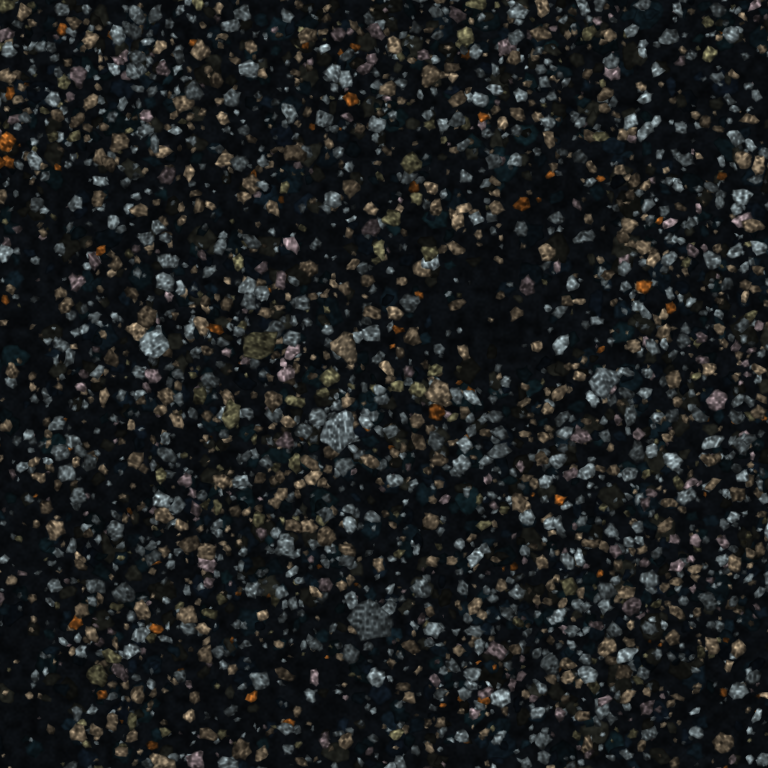
This texture is drawn by a three.js fragment shader. Its source:

```glsl
varying vec2 vUv;

float hash(vec2 p) {
  return fract(sin(dot(p, vec2(127.1, 311.7))) * 43758.55);
}

float noise(vec2 p) {
  vec2 i = floor(p);
  vec2 f = fract(p);
  f = f * f * (3.0 - 2.0 * f);
  return mix(mix(hash(i), hash(i + vec2(1.0, 0.0)), f.x),
             mix(hash(i + vec2(0.0, 1.0)), hash(i + 1.0), f.x), f.y);
}

mat2 rotation(float a) {
  return mat2(cos(a), -sin(a), sin(a), cos(a));
}

// Irregular six-sided pebble with clipped corners
float pebble(vec2 p, float radius, vec2 id) {
  p = rotation(hash(id + 3.1) * 6.283) * p;
  p.y *= 1.0 + 0.6 * hash(id + 5.7);
  float d = length(p) - radius * 1.1;
  for (int i = 0; i < 6; i++) {
    float k = float(i);
    float a = (k + 0.7 * hash(id + k * 1.37)) * 1.0472;
    float reach = radius * (0.65 + 0.45 * hash(id + k * 2.91 + 9.0));
    d = max(d, dot(p, vec2(cos(a), sin(a))) - reach);
  }
  return d;
}

vec3 paleStone(vec2 id) {
  float pick = hash(id + 11.3);
  vec3 stone = vec3(0.39, 0.43, 0.44);
  if (pick > 0.46) stone = vec3(0.43, 0.38, 0.31);
  if (pick > 0.76) stone = vec3(0.45, 0.40, 0.41);
  if (pick > 0.86) stone = vec3(0.36, 0.35, 0.26);
  if (pick > 0.94) stone = vec3(0.47, 0.28, 0.12);
  return stone * (0.5 + 0.7 * hash(id + 17.9));
}

vec3 darkStone(vec2 id) {
  float pick = hash(id + 11.3);
  vec3 stone = mix(vec3(0.045, 0.065, 0.09), vec3(0.05, 0.105, 0.11), pick);
  if (pick > 0.65) stone = vec3(0.095, 0.098, 0.085);
  return stone * (0.55 + 0.7 * hash(id + 17.9));
}

// One layer of stones laid over the ground, thinned out in patches
vec3 scatter(vec3 ground, vec2 uv, float scale, float share, float pale, float seed) {
  vec2 p = uv * scale;
  vec2 cell = floor(p);
  for (int y = -1; y <= 1; y++) {
    for (int x = -1; x <= 1; x++) {
      vec2 corner = cell + vec2(float(x), float(y));
      vec2 id = corner + seed;
      float patchiness = 0.4 + 1.2 * noise(corner / scale * 7.0 + 4.0);
      if (hash(id + 0.7) > share * patchiness) continue;
      vec2 center = corner + 0.1 + 0.8 * vec2(hash(id + 21.3), hash(id + 33.7));
      float radius = 0.3 + 0.24 * hash(id + 41.9);
      vec2 q = p - center;
      float d = pebble(q, radius, id) / scale;
      d += 0.003 * (noise(uv * 150.0 + seed) - 0.5);

      // Coarse crystals, fine glints and a faint side light
      vec2 grainUv = rotation(hash(id) * 6.283) * uv;
      float crystals = noise(grainUv * vec2(130.0, 210.0) + seed);
      float glints = noise(grainUv * vec2(330.0, 250.0) + seed);
      float texture = 0.3 + 0.65 * crystals + 0.75 * glints * glints + 0.25 * glints;
      float light = 1.0 + 0.25 * dot(q, vec2(-0.5, 0.8)) / radius;
      vec3 stone = mix(darkStone(id) * (0.7 + 0.6 * crystals),
                       paleStone(id) * texture * light, pale);
      stone *= mix(0.65, 1.0, smoothstep(0.0, -0.005, d));
      ground = mix(ground, stone, smoothstep(0.0013, -0.0018, d));
    }
  }
  return ground;
}

void main() {
  // Near-black bed
  vec3 color = vec3(0.036, 0.045, 0.055) * (0.6 + 0.8 * noise(vUv * 90.0));

  // Dim stones
  color = scatter(color, vUv, 24.0, 0.5, 0.0, 13.0);
  color = scatter(color, vUv, 42.0, 0.45, 0.0, 57.0);

  // Pale stones, from crumbs to the few large ones
  color = scatter(color, vUv, 105.0, 0.16, 0.9, 91.0);
  color = scatter(color, vUv, 58.0, 0.36, 0.95, 133.0);
  color = scatter(color, vUv, 36.0, 0.46, 1.0, 171.0);
  color = scatter(color, vUv, 17.0, 0.05, 0.9, 219.0);

  // Fine overall grit
  color *= 0.86 + 0.28 * noise(vUv * 300.0);
  color += 0.012 * (noise(vUv * 260.0 + 7.0) - 0.5);
  gl_FragColor = vec4(color, 1.0);
}
```
